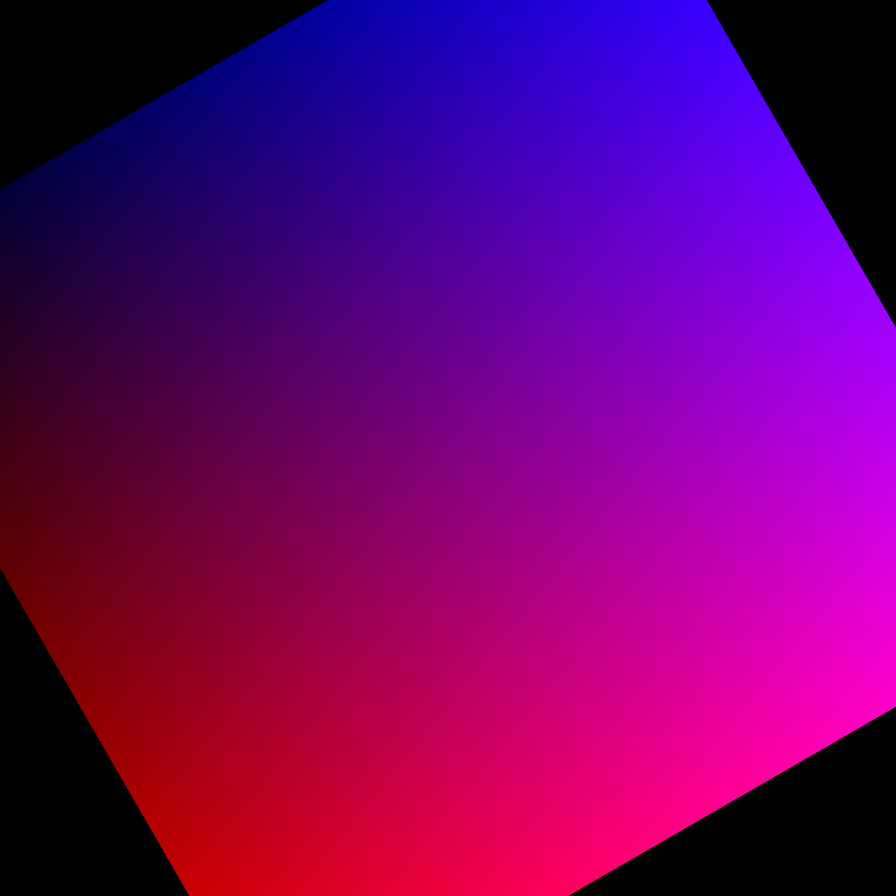
Write a WebGL 2 fragment shader that draws this background.

```glsl
#version 300 es
precision highp float;
// A square tilted by 30 degrees on black, blending red and blue along its sides.

uniform vec2 u_resolution;
out vec4 fragColor;

mat2 rotation(float angle) {
    float c = cos(angle), s = sin(angle);
    return mat2(c, s, -s, c);
}

float boxDistance(vec2 p, vec2 halfSize) {
    vec2 d = abs(p) - halfSize;
    return length(max(d, 0.0)) + min(max(d.x, d.y), 0.0);
}

void main() {
    // Canvas coordinates, centred and turned into the frame of the square
    float canvasSize = min(u_resolution.x, u_resolution.y);
    vec2 centred = (gl_FragCoord.xy - 0.5 * u_resolution) / canvasSize;
    vec2 local = rotation(radians(-30.0)) * centred;

    // Blue grows along the square's width, red grows downward
    vec2 ramp = clamp(local + 0.5, 0.0, 1.0);
    vec3 gradient = vec3(1.0 - ramp.y, 0.0, ramp.x);

    // Smooth edge, one pixel wide
    float pixel = 1.0 / canvasSize;
    float coverage = 1.0 - smoothstep(-0.5 * pixel, 0.5 * pixel, boxDistance(local, vec2(0.5)));
    fragColor = vec4(gradient * coverage, 1.0);
}
```
